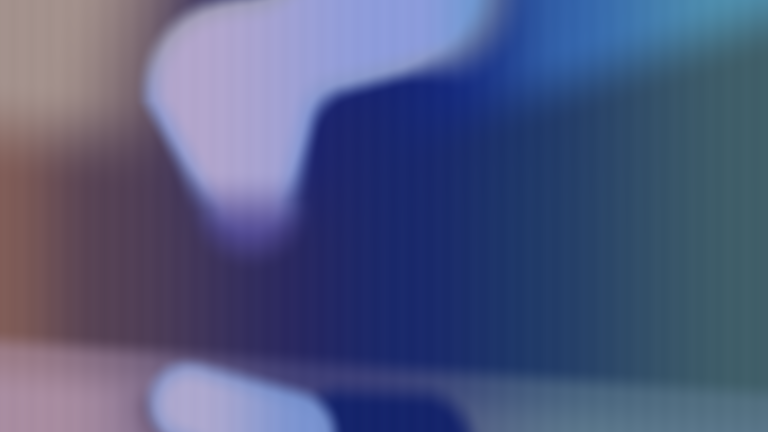
Write a WebGL 1 fragment shader that draws this background.

```glsl
precision highp float;
uniform vec2 u_resolution;

// Signed distance to a capsule whose radius changes from ra to rb
float taperedCapsule(vec2 p, vec2 a, vec2 b, float ra, float rb) {
  vec2 pa = p - a, ba = b - a;
  float h = clamp(dot(pa, ba) / dot(ba, ba), 0.0, 1.0);
  return length(pa - ba * h) - mix(ra, rb, h);
}

float smoothUnion(float a, float b, float k) {
  float h = clamp(0.5 + 0.5 * (b - a) / k, 0.0, 1.0);
  return mix(b, a, h) - k * h * (1.0 - h);
}

// Coverage of a shape with a soft edge
float cover(float d, float softness) {
  return 1.0 - smoothstep(-softness, softness, d);
}

// Horizontal sweep from brown through navy to slate green
vec3 backdrop(vec2 p) {
  vec3 color = mix(vec3(0.50, 0.36, 0.34), vec3(0.34, 0.26, 0.33), smoothstep(0.0, 0.24, p.x));
  color = mix(color, vec3(0.15, 0.15, 0.38), smoothstep(0.18, 0.78, p.x));
  color = mix(color, vec3(0.10, 0.16, 0.42), smoothstep(0.65, 0.95, p.x));
  color = mix(color, vec3(0.12, 0.22, 0.41), smoothstep(0.95, 1.25, p.x));
  color = mix(color, vec3(0.25, 0.37, 0.41), smoothstep(1.15, 1.75, p.x));

  // Pale taupe light in the upper left corner
  float taupe = smoothstep(0.58, 0.82, p.y + 0.1 * p.x) * (1.0 - smoothstep(0.08, 0.50, p.x - 0.25 * (p.y - 0.75)));
  return mix(color, vec3(0.64, 0.57, 0.55), taupe);
}

// Blue beam along the upper right
vec3 addBeam(vec3 color, vec2 p) {
  float edge = 0.70 + 0.31 * (p.x - 1.14);
  vec3 beam = mix(vec3(0.08, 0.18, 0.52), vec3(0.22, 0.43, 0.70), smoothstep(0.98, 1.32, p.x + 0.3 * (p.y - 0.88)));
  beam = mix(beam, vec3(0.31, 0.56, 0.68), smoothstep(1.30, 1.70, p.x));
  float amount = smoothstep(-0.04, 0.15, p.y - edge) * smoothstep(0.85, 1.10, p.x);
  return mix(color, beam, amount);
}

// Large lavender form with a cool rim and a violet foot
vec3 addBloom(vec3 color, vec2 p) {
  float body = taperedCapsule(p, vec2(0.544, 0.792), vec2(0.579, 0.525), 0.208, 0.104);
  float arm = taperedCapsule(p, vec2(0.625, 0.873), vec2(0.972, 1.023), 0.127, 0.185);
  float d = smoothUnion(body, arm, 0.06);

  // Deep blue shade beside the form
  float shade = exp(-max(d, 0.0) * 9.0) * smoothstep(0.30, 0.80, p.x) * smoothstep(0.40, 0.65, p.y);
  color = mix(color, vec3(0.08, 0.13, 0.47), 0.65 * shade);

  vec3 bloom = mix(vec3(0.70, 0.65, 0.80), vec3(0.55, 0.61, 0.86), smoothstep(0.42, 0.92, p.x));
  bloom = mix(bloom, vec3(0.42, 0.60, 0.82), smoothstep(0.95, 1.15, p.x));
  float rim = smoothstep(-0.07, 0.01, d);
  vec3 rimColor = mix(vec3(0.43, 0.56, 0.82), vec3(0.57, 0.59, 0.64), smoothstep(0.72, 0.92, p.y));
  bloom = mix(bloom, rimColor, 0.65 * rim);
  bloom = mix(vec3(0.32, 0.29, 0.58), bloom, smoothstep(0.44, 0.61, p.y));

  float softness = mix(0.055, 0.026, smoothstep(0.42, 0.68, p.y));
  softness += 0.05 * smoothstep(0.92, 1.12, p.x);
  return mix(color, bloom, cover(d, softness));
}

// Sloping lower surface with a reflected form and a dark pool
vec3 addSurface(vec3 color, vec2 p) {
  float depth = 0.215 - 0.068 * p.x - p.y;
  vec3 surface = mix(vec3(0.66, 0.55, 0.63), vec3(0.29, 0.29, 0.50), smoothstep(0.10, 0.75, p.x));
  surface = mix(surface, vec3(0.36, 0.47, 0.55), smoothstep(0.80, 1.40, p.x));
  surface = mix(color, surface, 0.65 + 0.35 * smoothstep(0.02, 0.14, depth));

  float pool = taperedCapsule(p, vec2(0.79, 0.0), vec2(0.97, -0.03), 0.095, 0.12);
  surface = mix(surface, vec3(0.08, 0.14, 0.42), cover(pool, 0.035));

  float glow = taperedCapsule(p, vec2(0.44, 0.065), vec2(0.67, -0.01), 0.095, 0.105);
  float shadow = exp(-max(glow, 0.0) * 35.0) * (1.0 - smoothstep(0.34, 0.42, p.x));
  surface = mix(surface, vec3(0.33, 0.25, 0.36), 0.7 * shadow * (1.0 - smoothstep(0.05, 0.13, p.y)));
  vec3 glowColor = mix(vec3(0.68, 0.66, 0.81), vec3(0.48, 0.58, 0.82), smoothstep(0.45, 0.72, p.x));
  glowColor = mix(glowColor, vec3(0.43, 0.54, 0.78), 0.6 * smoothstep(-0.06, 0.01, glow));
  surface = mix(surface, glowColor, cover(glow, 0.025));
  return mix(color, surface, smoothstep(-0.025, 0.035, depth));
}

void main() {
  vec2 p = gl_FragCoord.xy / u_resolution.y;
  vec3 color = backdrop(p);
  color = addBeam(color, p);
  color = addBloom(color, p);
  color = addSurface(color, p);

  // Faint vertical ribbing
  color += 0.004 * sin(p.x * 150.0);
  gl_FragColor = vec4(color, 1.0);
}
```
